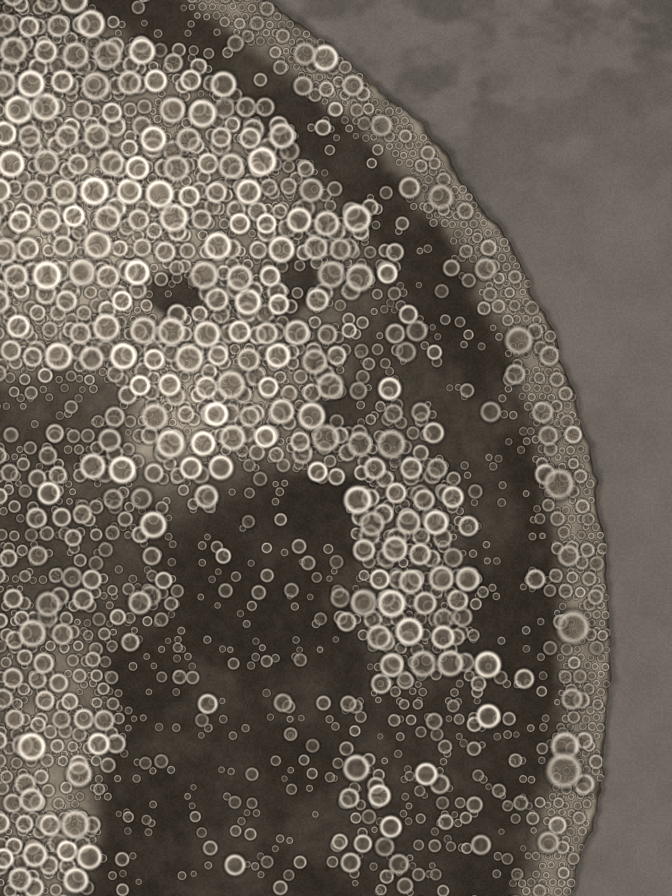
Reproduce this texture procedurally as a WebGL 1 fragment shader.

```glsl
precision highp float;
// Ringed bubbles packed in a dark film with a frothy curved rim on mottled grey.
uniform vec2 u_resolution;

const vec3 DARK = vec3(0.20, 0.175, 0.148);
const vec3 HAZE = vec3(0.62, 0.58, 0.515);
const vec3 LIGHT = vec3(0.95, 0.91, 0.85);
const vec3 GREY = vec3(0.44, 0.41, 0.38);

float sq(float x) { return x * x; }

float hash(vec2 p) {
  vec3 q = fract(vec3(p.xyx) * 0.1031);
  q += dot(q, q.yzx + 33.33);
  return fract((q.x + q.y) * q.z);
}

float noise(vec2 p) {
  vec2 i = floor(p), f = fract(p);
  f = f * f * (3.0 - 2.0 * f);
  return mix(mix(hash(i), hash(i + vec2(1, 0)), f.x),
             mix(hash(i + vec2(0, 1)), hash(i + vec2(1, 1)), f.x), f.y);
}

float fbm(vec2 p) {
  return 0.53 * noise(p) + 0.3 * noise(p * 2.1 + 7.0) + 0.17 * noise(p * 4.3 + 19.0);
}

// Horizontal place of the rim at height y
float rimX(float y) {
  float k = sq(y - 0.271);
  return 0.681 - mix(0.60, 0.437, step(0.271, y)) * k - 0.52 * k * k;
}

// Positive inside the film
float rimDepth(vec2 p) {
  float t = p.y - 0.271;
  float slope = 0.874 * t + 2.08 * t * t * t;
  float wobble = 0.009 * (noise(p * 30.0) - 0.5) + 0.005 * (noise(p * 95.0) - 0.5);
  return (rimX(p.y) - p.x) / sqrt(1.0 + slope * slope) + wobble;
}

float blob(vec2 p, vec2 centre, vec2 radius) {
  return 1.0 - smoothstep(0.72, 1.18, length((p - centre) / radius));
}

float rimCover(float depth) {
  return smoothstep(0.0, 0.006, depth) * (1.0 - smoothstep(0.036, 0.070, depth));
}

// Density of the bubble rafts
float raftCover(vec2 p, float depth) {
  vec2 w = p + 0.04 * (vec2(noise(p * 16.0), noise(p * 16.0 + 31.0)) - 0.5);
  float c = blob(w, vec2(0.143, 0.745), vec2(0.32, 0.32));
  c = max(c, blob(w, vec2(0.462, 0.365), vec2(0.078, 0.16)));
  c = max(c, 0.9 * blob(w, vec2(0.39, 0.505), vec2(0.11, 0.05)));
  c = max(c, 0.85 * blob(w, vec2(0.04, 0.15), vec2(0.09, 0.22)));
  c = max(c, 0.60 * blob(w, vec2(0.07, 0.40), vec2(0.13, 0.13)));
  c = max(c, 0.28 * blob(w, vec2(0.50, 0.13), vec2(0.14, 0.17)));
  // Open gaps
  c *= 1.0 - 0.85 * blob(w, vec2(0.198, 0.668), vec2(0.028));
  c *= 1.0 - 0.85 * blob(w, vec2(0.328, 0.670), vec2(0.020, 0.034));
  c *= 1.0 - 0.85 * blob(w, vec2(0.388, 0.540), vec2(0.036, 0.025));
  c *= 1.0 - 0.55 * blob(w, vec2(0.06, 0.53), vec2(0.10, 0.05));
  return c * mix(0.12, 1.0, smoothstep(0.105, 0.155, depth));
}

// Pale diffuse light behind the rafts
float backGlow(vec2 p) {
  float g = exp(-sq(length((p - vec2(0.10, 0.74)) / vec2(0.23, 0.20))));
  g = max(g, exp(-sq(length((p - vec2(0.22, 0.55)) / vec2(0.14, 0.11)))));
  return max(g, 0.85 * exp(-sq(length((p - vec2(0.06, 0.13)) / vec2(0.07, 0.17)))));
}

// One bubble: translucent body, dark outline and luminous ring
vec3 bubble(vec3 col, vec2 d, float r, float glow, float px) {
  float e = length(d) / r;
  float width = max(0.165, 0.75 * px / r);
  float body = 1.0 - smoothstep(1.0 - px / r, 1.0 + px / r, e);
  vec3 inside = mix(DARK * 1.3, HAZE, 0.5 * glow) * (0.8 + 0.4 * noise(d / r * 2.5 + r * 9000.0));
  col = mix(col, mix(inside, col, 0.4), body);
  col *= 1.0 - 0.26 * exp(-sq((e - 1.15) / 0.13));
  float ring = exp(-sq((e - 0.83) / width)) * (0.88 + 0.12 * sin(3.0 * d.y / r + 2.0 * d.x / r));
  return mix(col, LIGHT, min(1.0, glow * ring));
}

// Staggered layer; odds weigh the raft, the rim and the open film
vec3 layer(vec3 col, vec2 p, float size, float seed, vec3 odds, float glow, float px) {
  vec2 pitch = size * vec2(1.0, 0.88);
  float coarse = smoothstep(0.028, 0.032, size);
  for (int j = -1; j <= 1; j++) {
    float row = floor(p.y / pitch.y) + float(j);
    float shift = 0.5 * mod(row, 2.0);
    for (int i = -1; i <= 1; i++) {
      vec2 id = vec2(floor(p.x / pitch.x - shift) + float(i), row);
      vec2 key = id + seed;
      vec2 jitter = 0.30 * (vec2(hash(key + 3.7), hash(key + 11.3)) - 0.5);
      vec2 centre = (id + 0.5 + vec2(shift, 0.0) + jitter) * pitch;
      float r = size * mix(0.32, 0.46, hash(key + 23.1));
      vec2 d = p - centre;
      if (dot(d, d) > r * r * 2.2) continue;
      float depth = rimDepth(centre);
      float chance = dot(odds, vec3(raftCover(centre, depth), rimCover(depth), 1.0));
      chance *= 1.0 - 0.75 * coarse * blob(centre, vec2(0.04, 0.37), vec2(0.24, 0.24));
      if (depth > r * 0.7 && hash(key + 41.9) < chance)
        col = bubble(col, d, r, glow * mix(0.55, 1.0, hash(key + 57.0)), px);
    }
  }
  return col;
}

void main() {
  float px = 1.0 / u_resolution.y;
  vec2 p = gl_FragCoord.xy * px;
  float depth = rimDepth(p);
  // Mottled surround
  float corner = smoothstep(0.72, 0.95, p.y + 0.15 * (noise(p * 9.0) - 0.5));
  float shade = corner * smoothstep(0.3, 0.65, fbm(p * vec2(22.0, 30.0)));
  vec3 ground = GREY * (0.93 + 0.13 * fbm(p * 25.0) - 0.18 * shade);
  ground *= 1.0 - 0.22 * exp(-sq((depth + 0.002) / 0.004));
  // Film, haze and froth
  float raft = raftCover(p, depth);
  float pale = backGlow(p);
  float faint = 0.16 * smoothstep(0.45, 0.75, fbm(p * 13.0 + 5.0));
  float haze = raft * mix(0.28, 1.0, pale) * (0.65 + 0.6 * fbm(p * 24.0));
  vec3 film = mix(DARK, HAZE, max(faint, haze));
  film = mix(film, HAZE * 0.95, rimCover(depth) * (0.55 + 0.5 * fbm(p * 35.0)));
  film *= 0.85 + 0.3 * fbm(p * 90.0);
  film = layer(film, p, 0.011, 101.0, vec3(0.3, 0.85, 0.12), 0.50, px);
  film = layer(film, p, 0.018, 211.0, vec3(0.65, 0.40, 0.15), 0.68, px);
  film = layer(film, p, 0.026, 307.0, vec3(0.72, 0.20, 0.05), 0.90, px);
  film = layer(film, p, 0.035, 401.0, vec3(0.88, 0.0, 0.01), 1.15, px);
  // Larger clear bubbles strung along the rim
  for (int i = 0; i < 12; i++) {
    float n = float(i);
    float y = 0.06 + 0.08 * n;
    float r = 0.012 + 0.008 * mod(n, 2.0) * (1.0 - n / 12.0);
    film = bubble(film, p - vec2(rimX(y) - 0.041, y), r, 0.6, px);
  }
  film *= 1.0 + 0.17 * pale * raft;
  vec3 col = mix(ground, film, smoothstep(-px, px, depth));
  col += 0.03 * (hash(floor(p * 512.0)) - 0.5);
  gl_FragColor = vec4(col, 1.0);
}
```
